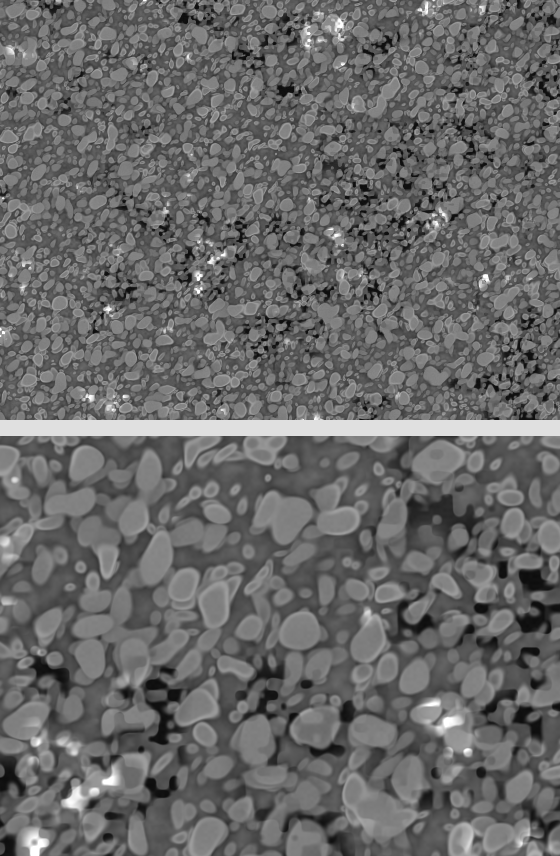
Top, the full canvas; bottom, a detail of the centre.
Reproduce this texture procedurally as a Shadertoy shader.

```glsl
// Grey granular surface: smooth flat grains with pale rims over a darker matrix.
// Three layers of jittered, slanted ellipses are melted together, small ones first,
// then clustered dark pits and a few bright flecks are added in the gaps.

float hash(vec2 p) {
    return fract(sin(dot(p, vec2(127.1, 311.7))) * 43758.5453);
}

float noise(vec2 p) {
    vec2 i = floor(p), f = fract(p);
    f = f * f * (3.0 - 2.0 * f);
    return mix(mix(hash(i), hash(i + vec2(1, 0)), f.x),
               mix(hash(i + vec2(0, 1)), hash(i + vec2(1, 1)), f.x), f.y);
}

float smoothMin(float a, float b, float k) {
    float h = max(k - abs(a - b), 0.0) / k;
    return min(a, b) - h * h * k * 0.25;
}

// Distance to the melted grains of one layer, in canvas heights
float grains(vec2 p, float scale, float share) {
    vec2 g = p * scale, cell = floor(g);
    float d = 1.0;
    for (int y = -1; y <= 1; y++)
    for (int x = -1; x <= 1; x++) {
        vec2 id = cell + vec2(x, y);
        vec2 seed = id + scale * 3.7;
        if (hash(seed + 5.3) > share) continue;
        vec2 jitter = vec2(hash(seed), hash(seed + 17.1)) - 0.5;
        vec2 q = g - id - 0.5 - 0.75 * jitter;
        float angle = 0.8 + 1.7 * (hash(seed + 31.7) - 0.5);
        float c = cos(angle), s = sin(angle);
        q = vec2(c * q.x + s * q.y, c * q.y - s * q.x);
        float size = mix(0.2, 0.36, hash(seed + 43.9));
        vec2 radius = size * vec2(mix(1.1, 1.8, hash(seed + 59.3)), 1.0);
        d = smoothMin(d, (length(q / radius) - 1.0) * size, 0.16);
    }
    return d / scale;
}

void mainImage(out vec4 fragColor, in vec2 fragCoord) {
    vec2 p = fragCoord / iResolution.y;
    float edge = max(0.0016, 0.8 / iResolution.y);

    // Matrix with a fine mottle
    float grey = 0.375 + 0.07 * (noise(p * 45.0) - 0.5)
                       + 0.07 * (noise(p * 170.0) - 0.5);

    // Grains, from small and dull to large and clear
    vec2 warp = vec2(noise(p * 48.0), noise(p * 48.0 + 71.0)) - 0.5;
    vec2 bent = p + 0.011 * warp;
    float gap = 1.0;
    for (int i = 0; i < 3; i++) {
        float level = float(i);
        float scale = 58.0 / pow(1.55, level);
        float d = grains(bent + level * 4.1, scale, 0.85 - 0.14 * level);
        float cover = 1.0 - smoothstep(-edge, edge, d);
        float shadow = 0.075 * exp(-max(d, 0.0) / 0.0035);
        float face = 0.455 + 0.026 * level + 0.035 * (noise(p * 28.0 + level * 9.0) - 0.5);
        float rim = exp(-pow((d + 0.002) / 0.0018, 2.0));
        face += 0.11 * rim * smoothstep(0.25, 0.85, noise(p * 32.0 + 13.0));
        grey = mix(grey - shadow, face, cover);
        gap *= smoothstep(-0.003, 0.002, d);
    }

    // Clustered pits, denser towards the right
    float cluster = 0.5 * noise(p * 9.0 + 3.0) + 0.5 * noise(p * 23.0)
                  + 0.13 * (p.x - 0.67);
    float pit = smoothstep(0.54, 0.74, cluster) * smoothstep(0.48, 0.7, noise(p * 115.0));
    grey = mix(grey, 0.06, pit * mix(0.2, 1.0, gap));

    // Sparse bright flecks with a faint glow
    float glow = smoothstep(0.68, 0.95, 0.6 * noise(p * 15.0 + 40.0) + 0.4 * noise(p * 38.0 + 8.0));
    float fleck = smoothstep(0.5, 0.75, noise(p * 125.0 + 20.0));
    grey += glow * (0.1 + 0.6 * fleck);

    // Light film grain
    grey += 0.02 * (noise(p * 380.0) - 0.5);
    fragColor = vec4(vec3(clamp(grey, 0.0, 1.0)), 1.0);
}
```
